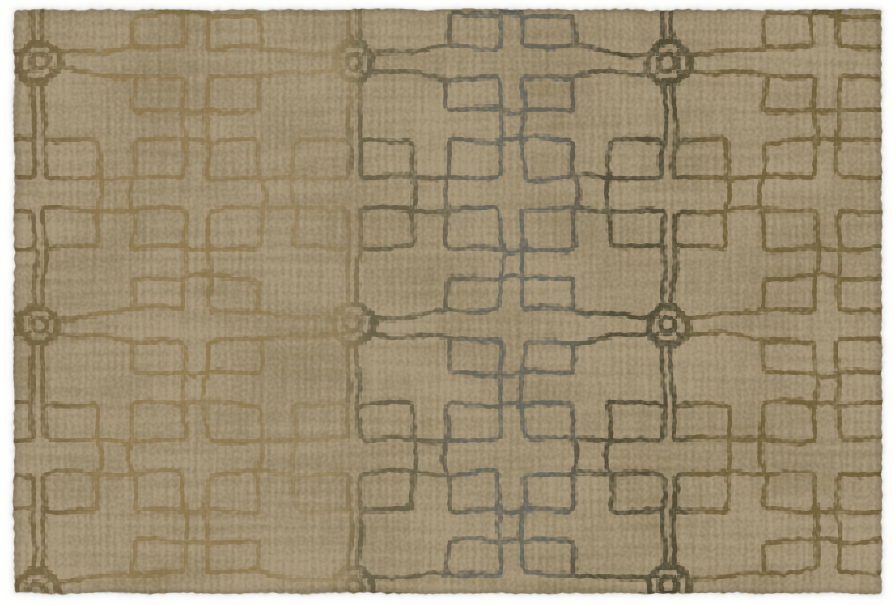
Write a Shadertoy shader that draws this pattern.

```glsl
// Hand-knotted wool rug with a mirrored lattice of linked boxes and small rosettes.

const vec2 CELL = vec2(52.0, 43.4);       // one repeat, in hundredths of canvas height
const vec2 ROSETTE = vec2(58.4, 46.3);    // centre of one rosette
const vec2 RUG_MIN = vec2(2.3, 2.1);
const vec2 RUG_MAX = vec2(145.5, 98.4);

float hash(vec2 p) {
    vec3 q = fract(p.xyx * vec3(0.1031, 0.1030, 0.0973));
    q += dot(q, q.yzx + 33.33);
    return fract((q.x + q.y) * q.z);
}

vec2 gradient(vec2 cell) {
    float angle = 6.2832 * hash(cell);
    return vec2(cos(angle), sin(angle));
}

// Gradient noise, roughly -0.7 to 0.7
float noise(vec2 p) {
    vec2 i = floor(p), f = p - i;
    vec2 w = f * f * f * (f * (f * 6.0 - 15.0) + 10.0);
    vec2 e = vec2(0.0, 1.0);
    float low = mix(dot(gradient(i), f), dot(gradient(i + e.yx), f - e.yx), w.x);
    float high = mix(dot(gradient(i + e), f - e), dot(gradient(i + e.yy), f - e.yy), w.x);
    return mix(low, high, w.y);
}

float segment(vec2 p, vec2 a, vec2 b) {
    vec2 ab = b - a;
    return length(p - a - ab * clamp(dot(p - a, ab) / dot(ab, ab), 0.0, 1.0));
}

float roundBox(vec2 p, vec2 lo, vec2 hi, float radius) {
    vec2 d = abs(p - 0.5 * (lo + hi)) - 0.5 * (hi - lo) + radius;
    return length(max(d, 0.0)) + min(max(d.x, d.y), 0.0) - radius;
}

// Soft stair steps that follow the knot grid
vec2 knotSteps(vec2 p, float size) {
    vec2 g = p / size;
    return (floor(g) + smoothstep(0.2, 0.8, fract(g))) * size;
}

// Distance to the linework in one mirrored quarter of a repeat
float lattice(vec2 q) {
    float d = abs(roundBox(q, vec2(15.6, 2.6), vec2(24.0, 7.8), 0.9));
    d = min(d, abs(roundBox(q, vec2(15.6, 12.8), vec2(24.0, 19.0), 1.1)));
    d = min(d, abs(roundBox(q, vec2(0.9, 12.8), vec2(9.7, 19.0), 1.1)));
    // Flared stem and upright leaving the rosette
    d = min(d, segment(q, vec2(3.5, 1.4), vec2(10.0, 1.7)));
    d = min(d, segment(q, vec2(10.0, 1.7), vec2(17.0, 2.7)));
    d = min(d, segment(q, vec2(0.7, 3.5), vec2(0.9, 14.0)));
    // Side links between boxes of neighbouring repeats
    d = min(d, segment(q, vec2(23.2, 7.7), vec2(26.0, 8.3)));
    d = min(d, segment(q, vec2(23.2, 12.8), vec2(26.0, 12.5)));
    d = min(d, segment(q, vec2(24.0, 7.0), vec2(24.4, 13.5)));
    // Upper links
    d = min(d, segment(q, vec2(8.8, 19.0), vec2(16.5, 19.0)));
    d = min(d, segment(q, vec2(9.7, 18.0), vec2(10.4, 21.7)));
    return min(d, segment(q, vec2(15.6, 18.0), vec2(14.9, 21.7)));
}

// Distance to the stepped rosette: an eight-sided ring around a small heart
float rosette(vec2 q) {
    float octagon = max(max(q.x, q.y), 0.72 * (q.x + q.y));
    float petals = abs(octagon - 3.2) - 0.25;
    float heart = abs(octagon - 1.3) - 0.1;
    return min(min(petals, heart), segment(q, vec2(1.6, 1.4), vec2(2.8, 2.2)));
}

// Pile colour drifts from gold through olive and slate back to olive; alpha is strength
vec4 dye(float x) {
    vec4 c = vec4(0.53, 0.44, 0.26, 0.72);
    c = mix(vec4(0.43, 0.36, 0.22, 0.82), c, smoothstep(0.05, 0.12, x));
    c.a -= 0.3 * smoothstep(0.26, 0.34, x);
    c = mix(c, vec4(0.38, 0.35, 0.26, 0.85), smoothstep(0.37, 0.41, x));
    c = mix(c, vec4(0.36, 0.37, 0.34, 0.82), smoothstep(0.47, 0.54, x));
    c = mix(c, vec4(0.30, 0.28, 0.20, 0.90), smoothstep(0.61, 0.68, x));
    return mix(c, vec4(0.41, 0.35, 0.19, 0.82), smoothstep(0.75, 0.79, x));
}

// Wool ground with broad fading, streaks and woven ribs
vec3 wool(vec2 p) {
    float fade = 0.45 * noise(p * 0.06) + 0.45 * noise(p * vec2(0.05, 0.9));
    float streak = 0.4 * noise(p * vec2(1.5, 0.12) + 40.0);
    float grain = 0.55 * noise(p * 1.7 + 9.0);
    vec3 c = mix(vec3(0.56, 0.50, 0.38), vec3(0.66, 0.60, 0.49),
                 clamp(0.66 + fade + streak + grain, 0.0, 1.0));
    return c + 0.012 * sin(p.x * 5.2 + noise(p * 0.3));
}

void mainImage(out vec4 fragColor, in vec2 fragCoord) {
    vec2 p = fragCoord / iResolution.y * 100.0;
    float pixel = 100.0 / iResolution.y;

    // Hand-drawn wander, then mirrored repeats
    vec2 wander = vec2(noise(p * 0.13), noise(p * 0.13 + 31.0)) * 1.1;
    vec2 jitter = vec2(noise(p * 0.8 + 7.0), noise(p * 0.8 + 53.0)) * 0.45;
    vec2 s = knotSteps(p, 0.7) + wander + jitter - ROSETTE;
    vec2 q = abs(s - CELL * round(s / CELL));

    // Worn linework
    float wear = clamp(0.88 + 0.5 * noise(p * 0.22 + 17.0) + 0.5 * noise(p * 1.4), 0.0, 1.0);
    float soft = 0.16 + 0.5 * pixel;
    float line = 1.0 - smoothstep(0.4 - soft, 0.4 + soft, lattice(q));
    float bloom = 1.0 - smoothstep(0.35 - soft, 0.35 + soft, rosette(q));
    vec4 pile = dye((p.x + 3.0 * noise(p * 0.09)) / 148.0);
    vec3 color = mix(wool(p), pile.rgb, max(line, bloom) * pile.a * wear);

    // Uneven bound edge on a pale ground
    float edge = roundBox(p, RUG_MIN, RUG_MAX, 0.6) + 0.35 * noise(p * 0.15) + 0.25 * noise(p * 0.9);
    color *= 1.0 - 0.14 * smoothstep(-1.3, 0.0, edge);
    vec3 ground = vec3(1.0, 1.0, 0.99) - 0.14 * exp(-max(edge, 0.0) * 2.5);
    fragColor = vec4(mix(color, ground, smoothstep(-pixel, pixel, edge)), 1.0);
}
```
